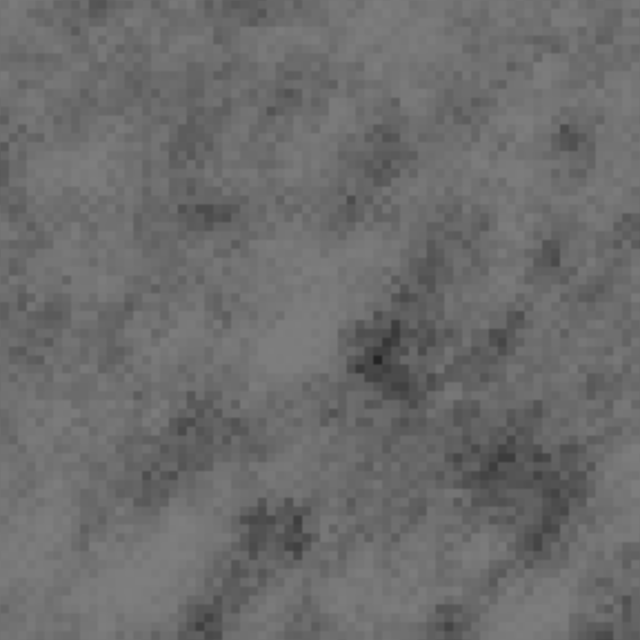
A WebGL 1 fragment shader for this texture:

```glsl
precision highp float;

// Grey mottled stone made of small square grains.
// Spot noise, stretched along the rising diagonal, gives streaks and blotches;
// each grain samples it once, adds its own random tone and blends at its edges.

uniform vec2 u_resolution;

const float GRAINS = 72.0;        // grains across the canvas
const float EDGE_SOFTNESS = 0.2;  // blended edge, in grain widths
const float BASE_GREY = 0.43;

float hash(vec2 p, float seed) {
  vec3 q = fract(vec3(p.xyx + seed * 7.13) * vec3(0.1031, 0.1030, 0.0973));
  q += dot(q, q.yzx + 33.33);
  return fract((q.x + q.y) * q.z);
}

// Cellular noise: one jittered round spot per cell, light or dark.
float spotNoise(vec2 p, float seed) {
  vec2 cell = floor(p);
  float sum = 0.0;
  for (int j = -1; j <= 1; j++) {
    for (int i = -1; i <= 1; i++) {
      vec2 id = cell + vec2(float(i), float(j));
      vec2 centre = id + vec2(hash(id, seed), hash(id, seed + 1.0));
      vec2 d = p - centre;
      float falloff = max(0.0, 1.0 - dot(d, d));
      float tone = 2.0 * hash(id, seed + 2.0) - 1.0;
      sum += tone * falloff * falloff * falloff;
    }
  }
  return sum;
}

// Coordinates along and across the rising diagonal.
vec2 toDiagonal(vec2 p) {
  return vec2(p.x + p.y, p.y - p.x) * 0.7071 + 20.0;
}

// Broad streaks, medium blotches and small flecks.
float mottle(vec2 p) {
  vec2 d = toDiagonal(p);
  float streaks = spotNoise(d * vec2(3.2, 7.0), 3.0);
  float blotches = spotNoise(d * vec2(8.0, 13.0), 11.0);
  float flecks = spotNoise(d * vec2(20.0, 27.0), 23.0);
  return 0.057 * streaks + 0.059 * blotches + 0.041 * flecks;
}

// Flat tone of one grain; the lower right is darker and more contrasted.
float grainGrey(vec2 id) {
  vec2 p = (id + 0.5) / GRAINS;
  float lowerRight = p.x - p.y;
  float speckle = hash(id, 41.0) + hash(id, 42.0) - 1.0;
  float tone = mottle(p) * (1.0 + 0.22 * lowerRight) + 0.051 * speckle;
  tone -= 0.014 * lowerRight;
  return BASE_GREY + tone - 4.0 * tone * tone;  // longer dark tail
}

// Blend the four nearest grains across narrow soft edges.
float softGrains(vec2 p) {
  vec2 g = p * GRAINS - 0.5;
  vec2 corner = floor(g);
  vec2 blend = smoothstep(0.5 - EDGE_SOFTNESS, 0.5 + EDGE_SOFTNESS, g - corner);
  float grey = 0.0;
  for (int j = 0; j <= 1; j++) {
    for (int i = 0; i <= 1; i++) {
      vec2 offset = vec2(float(i), float(j));
      vec2 weight = mix(1.0 - blend, blend, offset);
      grey += weight.x * weight.y * grainGrey(corner + offset);
    }
  }
  return grey;
}

void main() {
  vec2 p = gl_FragCoord.xy / u_resolution;
  gl_FragColor = vec4(vec3(softGrains(p)), 1.0);
}
```
